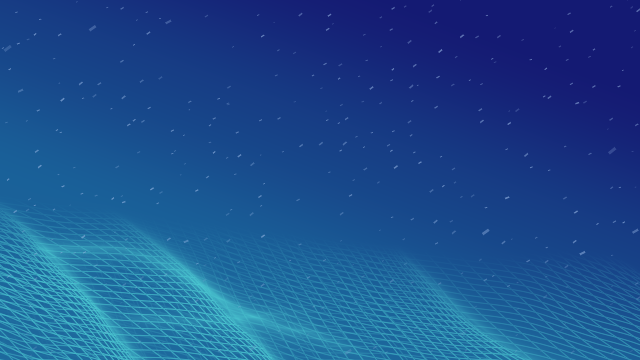
Write a Shadertoy shader that draws this background.

```glsl
// Woven wave sheets of cyan netting under a slanted navy-to-teal sky with drifting dashes.
// Each sheet hangs below a fold curve; a square-root coordinate packs its threads at the fold.
// Gradient noise loosens the weave, and hashed cells scatter the dashes.

const vec3 NAVY = vec3(0.08, 0.10, 0.45);
const vec3 BLUE = vec3(0.09, 0.26, 0.53);
const vec3 TEAL = vec3(0.10, 0.38, 0.60);
const vec3 CYAN = vec3(0.31, 0.82, 0.84);
const vec3 DASH_COLOR = vec3(0.60, 0.72, 0.90);
const float SKY_SLANT = 0.37;
const float THREAD_WIDTH = 0.0030;
const float FOLD_THREADS = 27.0;
const float CROSS_THREADS = 44.0;
const float WEAVE_WARP = 0.010;
const float DASH_ANGLE = 0.50;

vec2 hash2(vec2 p) {
    vec3 q = fract(p.xyx * vec3(0.1031, 0.1030, 0.0973));
    q += dot(q, q.yzx + 33.33);
    return fract((q.xx + q.yz) * q.zy);
}

float cornerSlope(vec2 cell, vec2 offset) {
    return dot(hash2(cell + 40.0) * 2.0 - 1.0, offset);
}

float gradientNoise(vec2 p) {
    vec2 i = floor(p), f = fract(p);
    vec2 s = f * f * f * (f * (f * 6.0 - 15.0) + 10.0);
    vec2 e = vec2(1.0, 0.0);
    float low = mix(cornerSlope(i, f), cornerSlope(i + e, f - e), s.x);
    float high = mix(cornerSlope(i + e.yx, f - e.yx), cornerSlope(i + 1.0, f - 1.0), s.x);
    return mix(low, high, s.y);
}

// Anti-aliased thread at every whole value of a coordinate
float threads(float coord) {
    float perPixel = max(length(vec2(dFdx(coord), dFdy(coord))), 1e-4);
    float dist = (0.5 - abs(fract(coord) - 0.5)) / perPixel;
    float halfWidth = THREAD_WIDTH * iResolution.y * 0.5;
    float line = 1.0 - smoothstep(halfWidth - 0.5, halfWidth + 0.6, dist);
    return mix(line, 0.6, smoothstep(0.3, 0.7, perPixel));
}

float parabola(float x, float start, float height, float slope, float bend) {
    float s = x - start;
    return height + s * (slope + bend * s);
}

// Fold heights, from the left sheet to the right one
float foldHeight(int sheet, float x) {
    if (sheet == 0) return parabola(x, 0.0, 0.433, -0.90, -0.60);
    if (sheet == 1) return parabola(x, 0.347, 0.394, -0.75, -0.46);
    if (sheet == 2) return parabola(x, 1.157, 0.260, -1.10, 0.90);
    return parabola(x, 1.72, 0.290, -0.75, 0.35);
}

float horizonHeight(float x) {
    float swell = (x - 1.65) / 0.22;
    return 0.445 - 0.13 * x + 0.055 * exp(-swell * swell);
}

float sheetNet(int sheet, vec2 p) {
    float n = float(sheet);
    float depth = foldHeight(sheet, p.x) - p.y;
    float along = sqrt(max(depth, 1e-4)) * FOLD_THREADS;
    float sweep = p.y + 0.20 * p.x + 0.035 * sin(p.x * 4.2 + n * 1.7);
    float across = CROSS_THREADS * (sweep + 0.5 * sweep * sweep) + n * 0.37;
    float net = max(threads(along), threads(across));
    float reach = exp(-max(depth, 0.0) * 1.3);
    return net * reach * smoothstep(0.0, 0.012, depth);
}

// Soft light where the netting gathers
float ridgeGlow(float offset, float width) {
    return exp(-abs(offset) / width);
}

float dashes(vec2 p, float cellSize, float share, vec2 size, float seed) {
    vec2 cell = floor(p / cellSize);
    vec2 place = hash2(cell + seed);
    vec2 traits = hash2(cell + seed + 71.0);
    vec2 q = p - (cell + 0.15 + 0.7 * place) * cellSize;
    float angle = DASH_ANGLE + 0.4 * (traits.y - 0.5);
    float c = cos(angle), s = sin(angle);
    q = vec2(c * q.x + s * q.y, c * q.y - s * q.x);
    vec2 halfSize = size * mix(0.4, 1.0, traits.y);
    vec2 edge = abs(q) - halfSize;
    float dist = max(edge.x, edge.y) * iResolution.y;
    return step(traits.x, share) * (1.0 - smoothstep(-0.5, 0.6, dist)) * mix(0.25, 0.75, place.x);
}

void mainImage(out vec4 fragColor, in vec2 fragCoord) {
    vec2 p = fragCoord / iResolution.y;

    // Slanted sky
    float fall = 1.0 - p.y - SKY_SLANT * p.x;
    vec3 color = mix(NAVY, BLUE, smoothstep(-0.44, 0.14, fall));
    color = mix(color, TEAL, smoothstep(0.04, 0.50, fall));

    // Netting and its haze, fading out towards the horizon
    vec2 warped = p + WEAVE_WARP * gradientNoise(p * 5.0);
    float below = horizonHeight(p.x) - p.y;
    float nearness = smoothstep(-0.02, 0.24, below);
    float rightFade = mix(1.0, 0.75, smoothstep(0.6, 1.5, p.x));
    float net = 0.0, glow = 0.0;
    for (int i = 0; i < 4; i++) {
        net = 1.0 - (1.0 - net) * (1.0 - 0.85 * sheetNet(i, warped));
        float strength = i == 3 ? 0.06 : 0.50 - 0.08 * float(i);
        glow += strength * ridgeGlow(foldHeight(i, p.x) - p.y, 0.024);
    }
    // Long crest crossing the folds, and a fainter one beneath it
    float crest = 0.31 - 0.23 * smoothstep(0.30, 0.85, p.x) - 0.4 * max(p.x - 0.85, 0.0);
    glow += 0.45 * ridgeGlow(p.y - crest, 0.022) * smoothstep(0.05, 0.20, p.x) * smoothstep(1.1, 0.8, p.x);
    float lower = 0.12 + 0.012 * sin(p.x * 9.0);
    glow += 0.28 * ridgeGlow(p.y - lower, 0.018) * smoothstep(0.30, 0.42, p.x) * smoothstep(0.95, 0.65, p.x);
    color = mix(color, CYAN, 0.07 * smoothstep(0.0, 0.40, below) * rightFade);
    float weave = net * rightFade * mix(0.15, 0.90, nearness) * smoothstep(-0.02, 0.04, below);
    color = mix(color, CYAN, clamp(weave, 0.0, 1.0));
    color = mix(color, CYAN, clamp(glow * smoothstep(-0.03, 0.14, below), 0.0, 0.75));

    // Drifting dashes, from fine to large
    float drift = dashes(p, 0.062, 0.50, vec2(0.0062, 0.0021), 3.0);
    drift = max(drift, dashes(p + 0.031, 0.071, 0.40, vec2(0.0040, 0.0016), 53.0));
    drift = max(drift, dashes(p + 0.017, 0.21, 0.30, vec2(0.0120, 0.0042), 19.0));
    color = mix(color, DASH_COLOR, drift * mix(0.35, 0.85, smoothstep(0.1, 0.4, p.y)));

    fragColor = vec4(color, 1.0);
}
```
